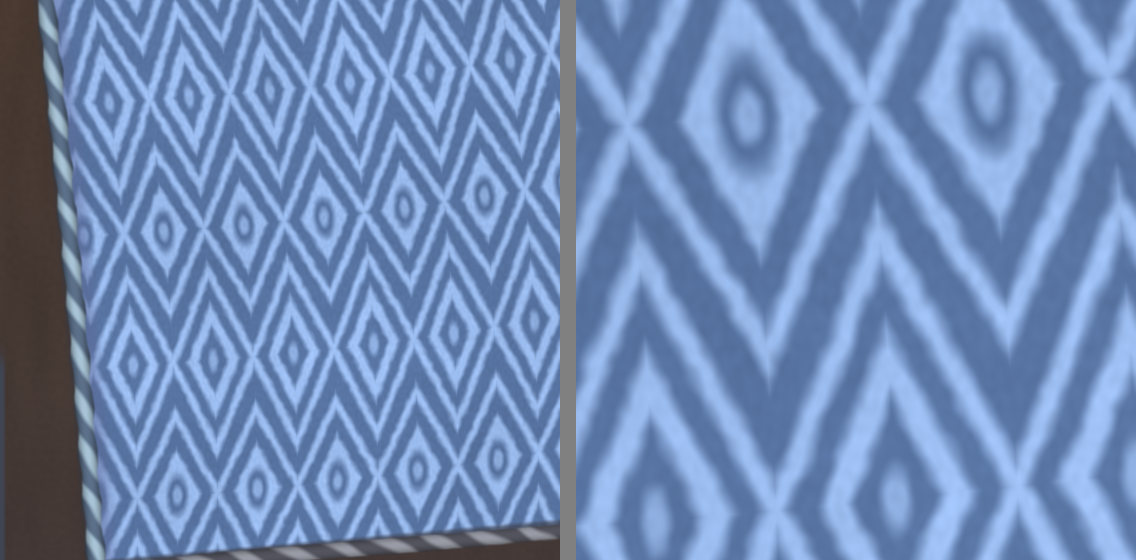
Left: the whole. Right: its middle third, enlarged.
A Shadertoy shader for this pattern:

```glsl
// Woven blue cloth of nested diamonds in staggered rows, two motifs alternating
// by row, on a gently bent lattice. Twisted cords edge it against a brown frame.
// Diamonds are banded L1 distances; gradient noise adds fuzz and wear.

#define COLUMN 0.1432        // width of one diamond
#define ROW 0.2366           // height between rows
#define ANCHOR vec2(0.579, 0.612)
#define LINE 0.10            // half width of the outline, in diamond radii
#define SOFT 0.085           // edge blur, in diamond radii
#define WOBBLE 0.05          // unevenness of the woven edges
#define CORD 0.0155          // half thickness of the cords
#define TWIST 0.085          // length of one cord strand
#define LIGHT vec3(0.61, 0.74, 0.94)
#define DARK vec3(0.34, 0.45, 0.63)
#define FRAME vec3(0.27, 0.22, 0.20)
#define SHADOW vec3(0.25, 0.27, 0.33)

vec2 hashGradient(vec2 cell) {
    vec2 h = vec2(dot(cell, vec2(127.1, 311.7)), dot(cell, vec2(269.5, 183.3)));
    return 2.0 * fract(sin(h) * 43758.5) - 1.0;
}

float gradientNoise(vec2 p) {
    vec2 i = floor(p), f = p - i;
    vec2 w = f * f * f * (f * (f * 6.0 - 15.0) + 10.0);
    float a = dot(hashGradient(i), f);
    float b = dot(hashGradient(i + vec2(1, 0)), f - vec2(1, 0));
    float c = dot(hashGradient(i + vec2(0, 1)), f - vec2(0, 1));
    float d = dot(hashGradient(i + vec2(1, 1)), f - vec2(1, 1));
    return mix(mix(a, b, w.x), mix(c, d, w.x), w.y);
}

// 1 inside the radius, 0 outside
float fill(float d, float radius, float soft) {
    return 1.0 - smoothstep(radius - soft, radius + soft, d);
}

// Canvas to lattice: rows bow upwards to the right, columns lean
vec2 toLattice(vec2 p) {
    vec2 q = p - ANCHOR;
    float v = (q.y - 0.11 * q.x - 0.077 * q.x * q.x) / ROW;
    float u = (q.x + 0.0215 * v + 0.0047 * v * v) / COLUMN;
    return vec2(u, v);
}

// Light thread coverage of one row of diamonds
float diamondRow(vec2 lattice, float row, float wobble, float soft) {
    float tall = mod(row, 2.0);
    float du = fract(lattice.x - 0.5 * tall + 0.5) - 0.5;
    vec2 q = vec2(2.0 * du, (lattice.y - row) / mix(0.60, 0.675, tall));
    float d = abs(q.x) + abs(q.y) + wobble;
    float r = length(q) + 0.5 * wobble;

    float outline = fill(abs(d - 1.0), LINE, soft);
    float ring = fill(d, mix(0.58, 0.645, tall), soft);
    float core = mix(fill(r, 0.25, soft), fill(d, 0.38, soft), tall);
    float dot0 = 0.8 * fill(r, 0.115, 0.7 * soft);
    return max(max(outline, ring * (1.0 - core)), dot0);
}

vec3 cloth(vec2 p, float pixel) {
    vec2 lattice = toLattice(p);
    float wobble = WOBBLE * (gradientNoise(p * 70.0) + gradientNoise(p * 32.0));
    float soft = max(SOFT, 2.0 * pixel / COLUMN);
    float row = floor(lattice.y);
    float thread = max(diamondRow(lattice, row, wobble, soft),
                       diamondRow(lattice, row + 1.0, wobble, soft));
    // Large patches of fading and a fine weave
    float wear = 0.05 * gradientNoise(p * 4.0) + 0.04 * gradientNoise(p * 24.0);
    float weave = 0.06 * gradientNoise(p * vec2(150.0, 110.0));
    return mix(DARK, LIGHT, thread) * (1.0 + wear + weave);
}

// Twisted cord: along runs its length, across is -1 to 1
vec3 cordColour(float along, float across, vec3 low, vec3 high) {
    float phase = along / TWIST + 0.28 * across + 0.25 * gradientNoise(vec2(along * 18.0, 3.5));
    float strand = smoothstep(-0.5, 0.9, sin(6.2832 * phase));
    float roundness = 1.0 - 0.35 * across * across;
    return mix(low, high, strand) * roundness;
}

void mainImage(out vec4 fragColor, in vec2 fragCoord) {
    vec2 p = fragCoord / iResolution.y;
    float pixel = 1.0 / iResolution.y;
    float edge = max(0.003, pixel);

    // Signed distances to the cord centres, positive on the cloth
    float left = p.x - 0.172 + 0.090 * p.y - 0.004 * sin(3.1416 * p.y);
    float bottom = p.y + 0.036 - 0.088 * p.x;

    // Cloth, shaded where it tucks under the cords
    vec3 colour = cloth(p, pixel);
    colour = mix(colour, vec3(0.37, 0.42, 0.60), 0.55 * fill(left, 0.032, 0.018));
    colour = mix(colour, SHADOW, 0.75 * fill(bottom, 0.019, 0.005));

    // Frame with faint grain, and a bluish gap at its far lower left
    float grain = 0.10 * gradientNoise(p * vec2(22.0, 5.0)) + 0.05 * gradientNoise(p * 90.0);
    vec3 frame = FRAME * (1.0 + grain) + vec3(0.02, 0.0, -0.02) * (p.y - 0.4);
    frame = mix(frame, SHADOW, fill(p.x, 0.008, 0.004) * fill(p.y, 0.36, 0.03));
    frame = mix(frame, SHADOW * 0.8, 0.5 * fill(abs(left + CORD), 0.004, 0.006));
    colour = mix(colour, frame, fill(min(left, bottom), 0.0, edge));

    // Cords, with edges bulging at each strand
    float bulge = 0.002 * sin(6.2832 * p.y / TWIST) + 0.002 * gradientNoise(p * 45.0);
    vec3 cord = cordColour(p.x, bottom / CORD, vec3(0.33, 0.33, 0.37), vec3(0.60, 0.61, 0.65));
    colour = mix(colour, cord, fill(abs(bottom), CORD * 0.85 + bulge, edge));
    cord = cordColour(p.y, left / CORD, vec3(0.36, 0.44, 0.54), vec3(0.66, 0.77, 0.84));
    colour = mix(colour, cord, fill(abs(left), CORD + bulge, edge));

    fragColor = vec4(clamp(colour, 0.0, 1.0), 1.0);
}
```
